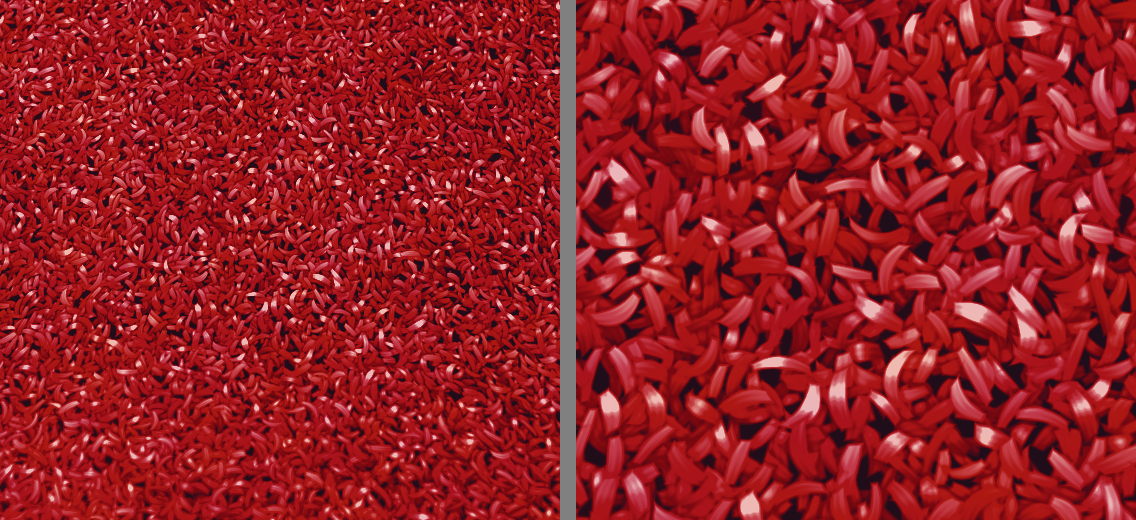
Left: the whole. Right: its middle third, enlarged.
Reproduce this texture procedurally as a Shadertoy shader.

```glsl
vec4 hash4(vec2 p) {
    vec4 q = fract(p.xyxy * vec4(0.1031, 0.1030, 0.0973, 0.1099));
    q += dot(q, q.wzxy + 33.33);
    return fract((q.xxyz + q.yzzw) * q.zywx);
}

// Colour ramp from deep gaps to glossy tips
vec3 turfColor(float tone) {
    vec3 c = mix(vec3(0.12, 0.05, 0.10), vec3(0.29, 0.04, 0.09), smoothstep(-0.12, 0.05, tone));
    c = mix(c, vec3(0.47, 0.03, 0.06), smoothstep(0.05, 0.20, tone));
    c = mix(c, vec3(0.67, 0.08, 0.09), smoothstep(0.20, 0.46, tone));
    c = mix(c, vec3(0.76, 0.23, 0.28), smoothstep(0.54, 0.77, tone));
    c = mix(c, vec3(0.83, 0.44, 0.46), smoothstep(0.77, 0.91, tone));
    return mix(c, vec3(0.93, 0.72, 0.71), smoothstep(0.91, 1.04, tone));
}

// Paints one curved, blunt strip and its soft shadow over the tone below
float paintBlade(float tone, vec2 p, vec2 id, float layer, float soft) {
    vec4 shape = hash4(id);
    vec4 look = hash4(id + 71.3);
    p -= 0.2 + 0.6 * shape.xy;

    // Mostly upright, with a wide spread of lean
    float angle = 1.57 + 2.9 * (shape.z - 0.5) + 0.8 * (look.w - 0.5);
    vec2 along = vec2(cos(angle), sin(angle));
    vec2 q = vec2(dot(p, along), dot(p, vec2(-along.y, along.x)));
    q.y += (look.z - 0.5) * 1.5 * (q.x * q.x - 0.1);

    float halfLength = mix(0.36, 0.66, shape.w);
    float t = clamp(q.x / halfLength, -1.0, 1.0);
    float halfWidth = mix(0.11, 0.21, look.y) * (1.0 - 0.35 * t * t);
    float d = max(abs(q.y) - halfWidth, abs(q.x + 0.35 * q.y) - halfLength);

    float shadow = 1.0 - smoothstep(-0.05, 0.19, d);
    tone = mix(tone, tone * 0.45 - 0.05, shadow * 0.75);

    // Body tone, fibres and a glossy patch
    float side = clamp(q.y / halfWidth, -1.0, 1.0);
    float body = 0.15 + 0.05 * layer + 0.44 * look.x + 0.14 * t;
    body += 0.07 * side * sign(along.x) + 0.03 * sin(q.y * 42.0 + look.z * 20.0);
    float gloss = smoothstep(0.58, 1.0, fract(look.x * 7.0 + shape.w * 5.0));
    body += 0.55 * gloss * exp(-7.0 * (t - 0.3) * (t - 0.3));
    return mix(tone, body, 1.0 - smoothstep(-soft, soft, d));
}

void mainImage(out vec4 fragColor, in vec2 fragCoord) {
    vec2 uv = fragCoord / iResolution.x;

    // Blades shrink with distance
    float density = mix(30.0, 47.0, uv.y);
    vec2 ground = vec2((uv.x - 0.5) * density + 60.0, 30.0 * uv.y + 8.5 * uv.y * uv.y);

    // Focus falls off near the viewer and slightly at the far edge
    float soft = 0.05 + 0.10 * smoothstep(0.42, 0.0, uv.y) + 0.03 * smoothstep(0.7, 0.95, uv.y);
    soft = max(soft, 0.7 * density / iResolution.x);

    float tone = -0.12;
    for (int n = 0; n < 6; n++) {
        float layer = float(n);
        vec2 p = ground + layer * vec2(0.37, 0.61);
        vec2 cell = floor(p);
        // Far rows first, so near blades overlap them
        for (int j = 1; j >= -1; j--) {
            for (int i = -1; i <= 1; i++) {
                vec2 id = cell + vec2(i, j);
                tone = paintBlade(tone, p - id, id + layer * vec2(137.0, 59.0), layer, soft);
            }
        }
    }

    // Broad uneven patches of pile and light
    float patches = sin(uv.x * 9.0 + 3.0 * sin(uv.y * 7.0)) * sin(uv.y * 13.0 + 2.0 * sin(uv.x * 6.0));
    tone += 0.05 * patches + 0.05 * (0.5 - uv.x);

    // Some patches lean to orange, others to pink
    vec3 color = turfColor(tone);
    float warmth = sin(ground.x * 0.9 + 2.0 * sin(ground.y * 0.7)) * sin(ground.y * 1.3 + ground.x * 0.4);
    color += vec3(0.01, 0.012, -0.025) * warmth * smoothstep(0.2, 0.6, tone);
    fragColor = vec4(clamp(color, 0.0, 1.0), 1.0);
}
```
